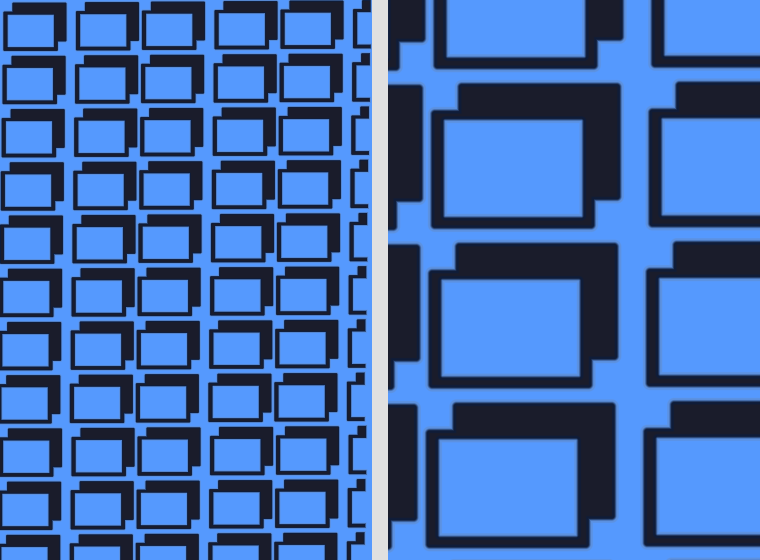
Left: the whole. Right: its middle third, enlarged.
This pattern is drawn by a Shadertoy shader. Its source:

```glsl
const float CANVAS_HEIGHT = 768.0;  // design units from top to bottom
const float ROW_PITCH = 73.0;
const int COLUMNS = 6;
const float LAST_COLUMN_WIDTH = 24.5;

const vec3 BLUE = vec3(0.335, 0.600, 0.995);
const vec3 HALO = vec3(0.36, 0.57, 0.88);
const vec3 RIM = vec3(0.06, 0.11, 0.22);
const vec3 INK = vec3(0.10, 0.11, 0.17);

// Signed distance to a rounded box given by two opposite corners
float boxDistance(vec2 p, vec2 low, vec2 high, float radius) {
    vec2 q = abs(p - 0.5 * (low + high)) - 0.5 * (high - low) + radius;
    return length(max(q, 0.0)) + min(max(q.x, q.y), 0.0) - radius;
}

// Hollow window in front of a solid offset panel
float windowDistance(vec2 p) {
    float panel = boxDistance(p, vec2(12.3, 0.0), vec2(86.8, 53.6), 1.8);
    float frame = boxDistance(p, vec2(0.0, 12.3), vec2(75.0, 66.6), 1.8);
    float opening = boxDistance(p, vec2(6.0, 16.8), vec2(69.3, 61.2), 0.6);
    return max(min(panel, frame), -opening);
}

// Columns alternate between a wide and a narrow step
float columnLeft(float column) {
    return 4.5 + 95.0 * column + 4.5 * mod(column, 2.0);
}

// Rows slide left and partly recover after every eighth one
float rowDrift(float row) {
    return 3.5 * floor(row / 8.0) - 1.2 * row;
}

float patternDistance(vec2 p) {
    float nearest = CANVAS_HEIGHT;
    for (int i = 0; i < COLUMNS; i++) {
        float column = float(i);
        float y = p.y - 3.4 + 0.7 * column;
        float row = floor((y + 3.0) / ROW_PITCH);
        vec2 local = vec2(p.x - columnLeft(column) - rowDrift(row), y - row * ROW_PITCH);
        float d = windowDistance(local);
        // The final column is cut short
        if (i == COLUMNS - 1) d = max(d, local.x - LAST_COLUMN_WIDTH);
        nearest = min(nearest, d);
    }
    return nearest;
}

// Blue ground, faint halo, dark rim and ink core
vec3 shade(float d, float softness) {
    vec3 ground = mix(HALO, BLUE, smoothstep(1.0, 1.0 + softness, d));
    vec3 ink = mix(INK, RIM, smoothstep(-1.2 - softness, -1.2, d));
    return mix(ink, ground, smoothstep(-softness, softness, d));
}

void mainImage(out vec4 fragColor, in vec2 fragCoord) {
    float unitsPerPixel = CANVAS_HEIGHT / iResolution.y;
    vec2 p = vec2(fragCoord.x, iResolution.y - fragCoord.y) * unitsPerPixel;
    float softness = max(0.8, 0.7 * unitsPerPixel);
    fragColor = vec4(shade(patternDistance(p), softness), 1.0);
}
```
